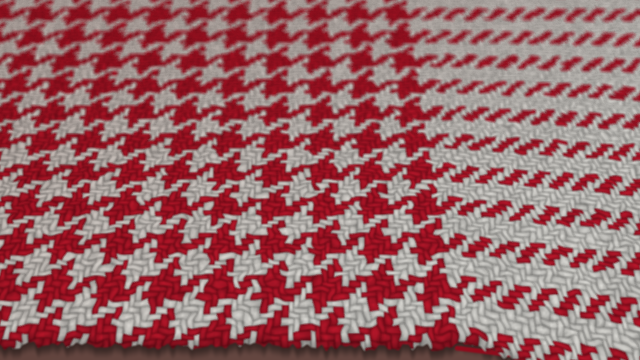
Reproduce this texture procedurally as a WebGL 1 fragment shader.

```glsl
precision highp float;

uniform vec2 u_resolution;

const vec3 RED_YARN = vec3(0.545, 0.045, 0.105);
const vec3 WHITE_YARN = vec3(0.645, 0.635, 0.62);
const vec3 TABLE_COLOR = vec3(0.33, 0.23, 0.21);
const vec3 WARM_TINT = vec3(0.95, 0.90, 0.89);
const vec3 COOL_TINT = vec3(1.03, 1.04, 1.04);
const float VANISH_X = 0.81;       // column that stays upright
const float REPEAT_WIDTH = 0.1574; // pattern repeat at the near edge
const float FAR_SCALE = 0.69;
const float SCALE_SLOPE = 0.335;
const float ROW_RATE = 16.53;      // rows per canvas height at the far edge
const float ROW_SLOWING = 5.599;
const float BEND_X = 1.25;
const float BEND = 0.15;
const vec2 PATTERN_SHIFT = vec2(0.09, 0.125);
const float THREADS = 8.0;         // threads per pattern repeat
const float BORDER_THREAD = 24.0;  // last column of red warp
const float WOBBLE = 0.9;
const float SHARP_BLUR = 0.0038;
const float FAR_BLUR = 0.0045;
const float GOLDEN_ANGLE = 2.39996;
const int SAMPLES = 24;

float hash(vec2 p) {
  vec3 q = fract(vec3(p.xyx) * 0.1031);
  q += dot(q, q.yzx + 33.33);
  return fract((q.x + q.y) * q.z);
}

float noise(vec2 p) {
  vec2 i = floor(p);
  vec2 f = fract(p);
  f = f * f * (3.0 - 2.0 * f);
  return mix(mix(hash(i), hash(i + vec2(1.0, 0.0)), f.x),
             mix(hash(i + vec2(0.0, 1.0)), hash(i + vec2(1.0, 1.0)), f.x), f.y);
}

float segmentDistance(vec2 p, vec2 a, vec2 b) {
  vec2 d = b - a;
  return length(p - a - d * clamp(dot(p - a, d) / dot(d, d), 0.0, 1.0));
}

// Perspective position in the cloth, counted in threads
vec2 threadSpace(vec2 p) {
  float y = p.y * (1.0 - BEND * max(p.x - BEND_X, 0.0));
  float scale = FAR_SCALE + SCALE_SLOPE * y;
  vec2 repeats = vec2((p.x - VANISH_X) / (REPEAT_WIDTH * scale),
                      y * (ROW_RATE - ROW_SLOWING * y));
  return (repeats + PATTERN_SHIFT) * THREADS;
}

// Two-over-two twill with alternating bands of yarn
vec3 weave(vec2 p) {
  vec2 t = threadSpace(p);
  t += WOBBLE * (vec2(noise(t * 0.6), noise(t * 0.6 + 47.0)) - 0.5);
  vec2 cell = floor(t);
  vec2 f = fract(t);
  float phase = mod(cell.x + cell.y, 4.0);
  float warpOnTop = 1.0 - step(1.5, phase);

  float whiteWarp = max(1.0 - step(3.5, mod(cell.x, THREADS)),
                        step(BORDER_THREAD, cell.x));
  float whiteWeft = 1.0 - step(3.5, mod(cell.y, THREADS));
  float isWhite = mix(whiteWeft, whiteWarp, warpOnTop);

  // Rounded floats, dipping where they pass under
  float across = mix(f.y, f.x, warpOnTop) * 2.0 - 1.0;
  float along = 0.5 * (mod(phase, 2.0) + mix(f.x, f.y, warpOnTop));
  float body = sqrt(max(1.0 - across * across, 0.0));
  float arch = sqrt(max(4.0 * along * (1.0 - along), 0.0));
  float height = body * (0.5 + 0.5 * arch);
  float fibre = noise(vec2(along * 5.0 + across * 1.5, across * 4.0) + cell * 7.0);
  float shade = mix(0.62, 1.16, height) + 0.16 * (fibre - 0.5);
  shade += 0.12 * (hash(cell + 19.0) - 0.5);

  vec3 yarn = mix(RED_YARN, WHITE_YARN, isWhite);
  return yarn * shade + 0.03 * height * height;
}

// Cloth edge, frayed tips and one loose thread over the table
vec3 scene(vec2 p) {
  float edge = mix(0.958, 1.04, smoothstep(1.30, 1.54, p.x));
  edge += 0.016 * (noise(vec2(p.x * 13.0, 3.0)) - 0.3);
  edge += 0.020 * (noise(vec2(p.x * 75.0, 8.0)) - 0.5);
  float shadow = smoothstep(0.0, 0.035, p.y - edge);
  vec3 table = TABLE_COLOR * mix(0.65, 1.15, shadow);
  float loose = segmentDistance(p, vec2(1.27, 0.967), vec2(1.46, 0.991));
  table = mix(table, RED_YARN, 1.0 - smoothstep(0.005, 0.008, loose));
  float cloth = 1.0 - smoothstep(-0.002, 0.002, p.y - edge);
  float hem = 1.0 - 0.2 * smoothstep(-0.04, 0.0, p.y - edge);
  return mix(table, weave(p) * hem, cloth);
}

void main() {
  vec2 p = (gl_FragCoord.xy - 0.5 * u_resolution) / u_resolution.y;
  p = vec2(p.x + 0.8889, 0.5 - p.y);

  // Lens blur grows toward the far edge
  float farness = 1.0 - smoothstep(0.0, 0.55, p.y);
  float radius = SHARP_BLUR + FAR_BLUR * farness;
  vec3 color = vec3(0.0);
  for (int i = 0; i < SAMPLES; i++) {
    float k = float(i);
    float angle = k * GOLDEN_ANGLE;
    float reach = radius * sqrt((k + 0.5) / float(SAMPLES));
    color += scene(p + reach * vec2(cos(angle), sin(angle)));
  }
  color /= float(SAMPLES);

  // Dim warm light at far left, cooler light near the right
  float light = smoothstep(0.0, 1.3, 0.45 * p.x + 0.9 * p.y);
  color *= mix(WARM_TINT, COOL_TINT, light);
  gl_FragColor = vec4(clamp(color, 0.0, 1.0), 1.0);
}
```
